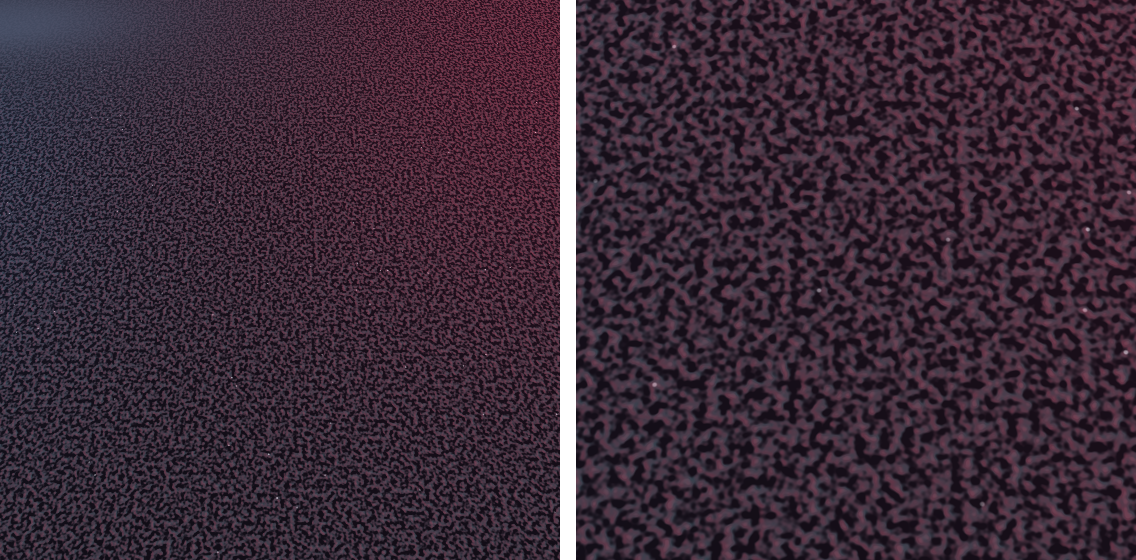
Left, the full canvas; right, a detail of the centre.
Reproduce this texture procedurally as a WebGL 2 fragment shader.

```glsl
#version 300 es
precision highp float;

#define GRAIN_DENSITY 112.0
#define PERSPECTIVE 0.55
#define FORESHORTENING 0.3
#define GRAIN_EDGE 0.30
#define GRAIN_BIAS 0.03
#define RIM_STRENGTH 0.10
#define SPARKLE_DENSITY 110.0
#define SPARKLE_CHANCE 0.004
#define CREST_COLOR vec3(0.272, 0.237, 0.292)
#define CREVICE_COLOR vec3(0.062, 0.050, 0.085)
#define HAZE_COLOR vec3(0.225, 0.245, 0.315)

uniform vec2 u_resolution;
out vec4 fragColor;

// Two independent random values per lattice cell
vec2 hash2(vec2 cell) {
    uvec2 q = uvec2(ivec2(cell) + 32768);
    uint h = q.x * 1597334677u ^ q.y * 3812015801u;
    h = (h ^ (h >> 15)) * 2246822519u;
    h = (h ^ (h >> 13)) * 3266489917u;
    h ^= h >> 16;
    return vec2(h & 65535u, h >> 16) / 65535.0;
}

float cornerGradient(vec2 cell, vec2 offset) {
    float angle = 6.28319 * hash2(cell).x;
    return dot(vec2(cos(angle), sin(angle)), offset);
}

float gradientNoise(vec2 p) {
    vec2 cell = floor(p);
    vec2 f = p - cell;
    vec2 w = f * f * f * (f * (f * 6.0 - 15.0) + 10.0);
    vec2 e = vec2(1.0, 0.0);
    float low = mix(cornerGradient(cell, f), cornerGradient(cell + e, f - e), w.x);
    float high = mix(cornerGradient(cell + e.yx, f - e.yx),
                     cornerGradient(cell + e.xx, f - e.xx), w.x);
    return mix(low, high, w.y);
}

// Rough surface: pebbly grains with a finer layer on top
float surfaceHeight(vec2 p, float detail) {
    float coarse = gradientNoise(p);
    float fine = gradientNoise(mat2(1.5, 0.9, -0.9, 1.5) * p + 17.3);
    return coarse + detail * fine;
}

// Receding ground plane, finer towards the top
vec2 groundPosition(vec2 uv) {
    float depth = 1.0 - PERSPECTIVE * uv.y;
    float along = (pow(depth, -FORESHORTENING) - 1.0) / (FORESHORTENING * PERSPECTIVE);
    return vec2((uv.x - 0.5) / depth, along);
}

float glow(vec2 uv, vec2 center, vec2 radius) {
    vec2 d = (uv - center) / radius;
    return exp(-dot(d, d));
}

// Rare bright specks, one candidate per cell
float sparkle(vec2 p) {
    vec2 cell = floor(p);
    vec2 chance = hash2(cell + 911.0);
    vec2 center = 0.3 + 0.4 * hash2(cell + 377.0);
    float dotMask = smoothstep(0.30, 0.08, length(p - cell - center));
    return dotMask * step(chance.x, SPARKLE_CHANCE) * (0.4 + 0.6 * chance.y);
}

void main() {
    vec2 uv = gl_FragCoord.xy / u_resolution;
    vec2 ground = groundPosition(uv);
    vec2 p = ground * GRAIN_DENSITY;

    // Grain height and its sideways slope
    float cellsPerPixel = GRAIN_DENSITY / ((1.0 - PERSPECTIVE * uv.y) * u_resolution.y);
    float detail = 0.55 * (1.0 - 0.6 * smoothstep(0.25, 0.6, cellsPerPixel));
    float height = surfaceHeight(p, detail);
    float slope = height - surfaceHeight(p - vec2(0.35, 0.15), detail);
    float crest = smoothstep(-GRAIN_EDGE, GRAIN_EDGE, height + GRAIN_BIAS);

    // Warm light from the upper right, cool light from the upper left
    float warm = glow(uv, vec2(1.05, 0.98), vec2(0.62, 0.60));
    float cool = glow(uv, vec2(-0.08, 0.88), vec2(0.30, 0.50));
    float tint = gradientNoise(p * 0.55 + 43.0);

    vec3 crestColor = CREST_COLOR + warm * vec3(0.17, -0.03, -0.01)
                    + cool * vec3(-0.02, 0.045, 0.075);
    vec3 creviceColor = CREVICE_COLOR + warm * vec3(0.12, 0.015, 0.04)
                      + cool * vec3(0.03, 0.06, 0.085);
    vec3 color = mix(creviceColor, crestColor, crest);

    // Coloured rims on the grain flanks
    float flank = clamp(slope * 1.6 + tint * 0.5, -1.0, 1.0);
    color += RIM_STRENGTH * flank * crest * vec3(0.75, -0.25, -0.15);
    color += 0.05 * smoothstep(0.30, 0.65, height);

    // Soft haze in the far left, with a faint slanted streak
    float far = smoothstep(0.68, 1.02, uv.y) * smoothstep(0.85, 0.05, uv.x);
    float streak = glow(uv, vec2(0.0, 0.95 + 0.04 * uv.x), vec2(0.26, 0.06));
    vec3 haze = HAZE_COLOR + warm * vec3(0.08, -0.06, -0.06)
              + streak * vec3(0.06, 0.08, 0.10);
    color = mix(color, haze, clamp(0.7 * far + 0.3 * streak, 0.0, 0.9));

    color += 0.45 * sparkle(ground * SPARKLE_DENSITY) * (1.0 - far);
    fragColor = vec4(clamp(color, 0.0, 1.0), 1.0);
}
```
